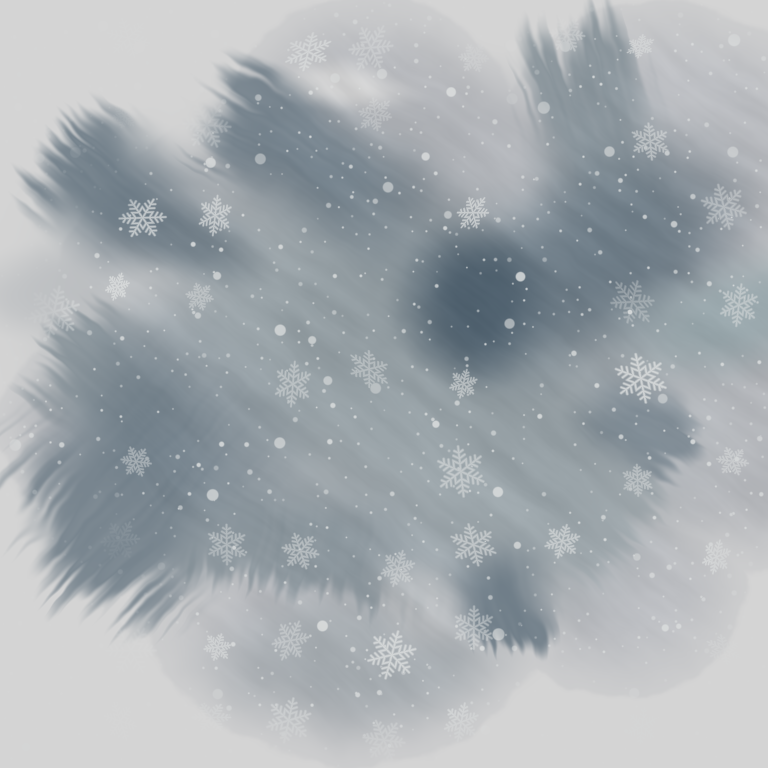
Reproduce this background procedurally as a Shadertoy shader.

```glsl
// A wintry watercolour wash with ragged blue-grey brushwork, snowflakes and drifting dots.
#define PAPER vec3(0.83, 0.83, 0.83)
#define WASH vec3(0.69, 0.70, 0.72)
#define PALE vec3(0.74, 0.75, 0.76)
#define MIST vec3(0.59, 0.63, 0.65)
#define STEEL vec3(0.50, 0.55, 0.58)
#define SLATE vec3(0.41, 0.47, 0.515)
#define DEEP vec3(0.31, 0.38, 0.435)
#define TEAL vec3(0.60, 0.66, 0.68)
#define SNOW vec3(0.86, 0.87, 0.87)
#define BRISTLES 150.0
#define FLAKE_GRID 9.0

float hash(vec2 p) {
    return fract(sin(dot(p, vec2(127.1, 311.7))) * 43758.5453);
}

float noise(vec2 p) {
    vec2 i = floor(p), f = fract(p);
    f = f * f * (3.0 - 2.0 * f);
    return mix(mix(hash(i), hash(i + vec2(1, 0)), f.x),
               mix(hash(i + vec2(0, 1)), hash(i + vec2(1, 1)), f.x), f.y);
}

float fbm(vec2 p) {
    float sum = 0.0, amp = 0.5;
    for (int i = 0; i < 5; i++) {
        sum += amp * noise(p);
        p = mat2(1.6, 1.2, -1.2, 1.6) * p + 7.3;
        amp *= 0.5;
    }
    return sum;
}

vec2 rotate(vec2 p, float a) {
    return vec2(cos(a) * p.x + sin(a) * p.y, cos(a) * p.y - sin(a) * p.x);
}

float ellipse(vec2 p, vec2 centre, vec2 radii) {
    return (length((p - centre) / radii) - 1.0) * min(radii.x, radii.y);
}

// Soft elliptical stain
void stain(inout vec3 col, vec2 p, vec2 centre, vec2 radii, float angle, vec3 tint, float opacity) {
    float d = length(rotate(p - centre, angle) / radii);
    col = mix(col, tint, opacity * (1.0 - smoothstep(0.25, 1.25, d)));
}

// Brush mark: soft at its root, split into bristles where the angle points
void brush(inout vec3 col, vec2 p, vec2 centre, vec2 radii, float angle, vec3 tint, float opacity) {
    vec2 q = rotate(p - centre, angle), e = abs(q / radii);
    float tip = smoothstep(-0.1, 0.8, q.x / radii.x);
    float hair = noise(vec2(q.x * 9.0, q.y * BRISTLES) + centre * 90.0);
    float tuft = noise(vec2(q.x * 5.0, q.y * BRISTLES * 0.25) + centre * 50.0);
    float d = pow(e.x * e.x * e.x + e.y * e.y * e.y, 1.0 / 3.0);
    d += tip * (0.4 * hair + 0.25 * tuft - 0.3);
    float soft = mix(0.85, 0.3, tip);
    float mask = 1.0 - smoothstep(1.0 - soft, 1.0 + 0.35 * soft, d);
    col = mix(col, tint, opacity * mask * (0.88 + 0.12 * hair));
}

// Signed outline of the pale wash
float washShape(vec2 p) {
    float d = ellipse(p, vec2(0.50, 0.55), vec2(0.45, 0.36));
    d = min(d, ellipse(p, vec2(0.48, 0.86), vec2(0.18, 0.15)));
    d = min(d, ellipse(p, vec2(0.86, 0.77), vec2(0.24, 0.22)));
    d = min(d, ellipse(p, vec2(0.95, 0.47), vec2(0.20, 0.22)));
    d = min(d, ellipse(p, vec2(0.81, 0.25), vec2(0.17, 0.14)));
    d = min(d, ellipse(p, vec2(0.45, 0.18), vec2(0.25, 0.165)));
    return min(d, ellipse(p, vec2(0.07, 0.44), vec2(0.08, 0.11)));
}

float segment(vec2 p, vec2 a, vec2 b) {
    vec2 v = b - a;
    return length(p - a - v * clamp(dot(p - a, v) / dot(v, v), 0.0, 1.0));
}

// Six mirrored arms with paired twigs, unit radius
float flake(vec2 p) {
    float sector = radians(60.0);
    float a = mod(atan(p.y, p.x) + 0.5 * sector, sector) - 0.5 * sector;
    vec2 q = length(p) * vec2(cos(a), abs(sin(a)));
    float d = segment(q, vec2(0), vec2(1, 0));
    for (float x = 0.3; x < 0.9; x += 0.22)
        d = min(d, segment(q, vec2(x, 0), vec2(x, 0) + (0.42 - 0.3 * x) * vec2(0.5, 0.87)));
    return d;
}

float flakes(vec2 p, float pixel) {
    vec2 id = floor(p * FLAKE_GRID), jitter = vec2(hash(id), hash(id + 31.0)) - 0.5;
    float r = mix(0.15, 0.31, hash(id + 57.0)) / FLAKE_GRID;
    vec2 q = rotate(p - (id + 0.5 + 0.36 * jitter) / FLAKE_GRID, 6.3 * hash(id + 11.0)) / r;
    q.y /= mix(0.7, 1.0, hash(id + 5.0));
    float ink = 1.0 - smoothstep(0.0, 0.045 + 1.2 * pixel / r, flake(q));
    return ink * step(0.42, hash(id + 83.0)) * mix(0.4, 0.95, hash(id + 71.0));
}

float dots(vec2 p, float grid, float size, float density, float pixel) {
    vec2 id = floor(p * grid), jitter = vec2(hash(id + grid), hash(id + 19.0)) - 0.5;
    float r = size * mix(0.5, 1.0, hash(id + 43.0));
    float d = length(p - (id + 0.5 + 0.7 * jitter) / grid) - r;
    return (1.0 - smoothstep(-pixel, pixel, d)) * step(hash(id + 67.0), density) * mix(0.5, 1.0, hash(id + 3.0));
}

void mainImage(out vec4 fragColor, in vec2 fragCoord) {
    float pixel = 1.0 / min(iResolution.x, iResolution.y);
    vec2 uv = (fragCoord - 0.5 * iResolution.xy) * pixel + 0.5;
    vec2 p = uv + 0.06 * (vec2(fbm(uv * 5.0), fbm(uv * 5.0 + 40.0)) - 0.48);

    // Paper and pale wash
    float d = washShape(p) + 0.015 * (fbm(uv * 30.0) - 0.5);
    float wet = 0.2 * smoothstep(0.004, -0.004, d) + 0.65 * smoothstep(0.01, -0.10, d);
    vec3 col = mix(PAPER, WASH, wet);
    stain(col, p, vec2(0.47, 0.14), vec2(0.20, 0.09), 0.1, MIST, 0.5);

    // Body and light openings
    stain(col, p, vec2(0.50, 0.54), vec2(0.44, 0.29), -0.25, MIST, 1.0);
    stain(col, p, vec2(0.66, 0.38), vec2(0.20, 0.16), -0.4, MIST, 0.9);
    stain(col, p, vec2(0.10, 0.62), vec2(0.18, 0.06), -0.1, PALE, 0.9);
    stain(col, p, vec2(0.61, 0.81), vec2(0.12, 0.12), 0.0, WASH, 0.7);

    // Ragged brush marks around the rim
    brush(col, p, vec2(0.15, 0.76), vec2(0.11, 0.10), 2.4, SLATE, 0.95);
    stain(col, p, vec2(0.24, 0.69), vec2(0.12, 0.06), -0.4, SLATE, 0.7);
    brush(col, p, vec2(0.42, 0.78), vec2(0.18, 0.08), 2.5, SLATE, 0.9);
    brush(col, p, vec2(0.77, 0.80), vec2(0.17, 0.09), 1.85, STEEL, 0.9);
    brush(col, p, vec2(0.15, 0.48), vec2(0.12, 0.09), 2.4, STEEL, 0.85);
    brush(col, p, vec2(0.20, 0.38), vec2(0.18, 0.16), 3.95, SLATE, 0.9);
    brush(col, p, vec2(0.40, 0.29), vec2(0.08, 0.21), -1.75, STEEL, 0.85);
    brush(col, p, vec2(0.76, 0.36), vec2(0.10, 0.10), -0.7, MIST, 0.8);
    brush(col, p, vec2(0.84, 0.44), vec2(0.08, 0.06), -0.5, SLATE, 0.75);
    brush(col, p, vec2(0.65, 0.23), vec2(0.07, 0.07), -1.35, SLATE, 0.95);

    // Deep pools and closing lights
    stain(col, p, vec2(0.82, 0.69), vec2(0.16, 0.14), 0.6, SLATE, 0.8);
    stain(col, p, vec2(0.70, 0.62), vec2(0.17, 0.13), 0.3, SLATE, 0.8);
    stain(col, p, vec2(0.62, 0.60), vec2(0.10, 0.10), 0.7, DEEP, 0.9);
    stain(col, p, vec2(0.95, 0.58), vec2(0.15, 0.08), 0.15, TEAL, 0.9);
    stain(col, p, vec2(0.54, 0.22), vec2(0.06, 0.06), 0.0, PALE, 0.7);
    stain(col, p, vec2(0.45, 0.885), vec2(0.09, 0.035), -0.05, PAPER, 0.9);
    stain(col, p, vec2(0.24, 0.87), vec2(0.08, 0.05), -0.9, PAPER, 0.9);

    // Pigment grain along the strokes
    vec2 along = rotate(p, -0.65);
    float grain = fbm(along * vec2(6.0, 45.0)) + fbm(uv * 7.0) - 0.96;
    col += 0.09 * grain * smoothstep(0.0, -0.1, d);

    // Snow, fading out over bare paper
    float snow = flakes(uv, pixel);
    snow = max(snow, dots(uv, 13.0, 0.008, 0.28, pixel));
    snow = max(snow, dots(uv, 29.0, 0.0035, 0.30, pixel));
    snow = max(snow, dots(uv, 55.0, 0.0018, 0.32, pixel));
    col = mix(col, SNOW, snow * mix(0.15, 0.9, smoothstep(0.02, -0.06, d)));
    fragColor = vec4(col, 1.0);
}
```
